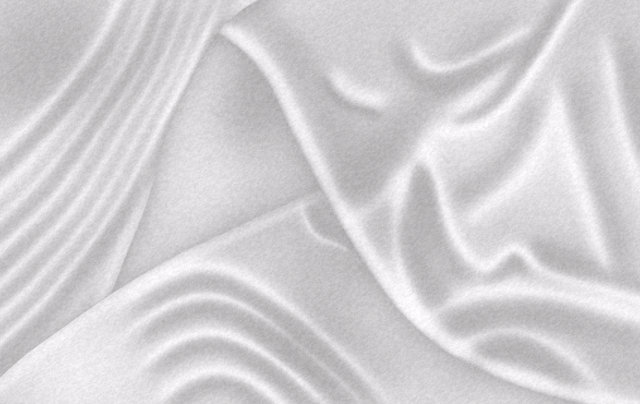
Give the GLSL for this texture, as a Shadertoy shader.

```glsl
// Draped white satin: four overlapping sheets split by three curved hems.
// Each sheet is shaded by folds, cubic curves with a highlight and a shadow
// beside it, then covered with a broad sheen and a fine weave.

const float BASE_TONE = .84;
const vec3 SILK_TINT = vec3(1., .991, .998);

float hash(vec2 cell) {
  vec3 q = fract(cell.xyx * .1031);
  q += dot(q, q.yzx + 33.33);
  return fract((q.x + q.y) * q.z);
}

float noise(vec2 p) {
  vec2 i = floor(p), f = fract(p), e = vec2(0., 1.);
  f = f * f * (3. - 2. * f);
  return mix(mix(hash(i), hash(i + e.yx), f.x),
             mix(hash(i + e.xy), hash(i + e.yy), f.x), f.y);
}

// Bell curve around zero, its round form, and a one-sided soft shadow
float bell(float x) { return exp(-x * x); }
float glow(vec2 p, vec2 centre, vec2 radius) { return bell(length((p - centre) / radius)); }
float shadow(float d, float reach) { return exp(-max(d, 0.) / reach); }

// Cubic from ab.xy to cd.zw: x = signed distance (left is positive), y = t
vec2 curve(vec2 p, vec4 ab, vec4 cd) {
  vec2 k1 = 3. * (ab.zw - ab.xy);
  vec2 k2 = 3. * (cd.xy - 2. * ab.zw + ab.xy);
  vec2 k3 = cd.zw - ab.xy + 3. * (ab.zw - cd.xy);
  vec2 offset, slope;
  float t = 0., nearest = 1e5;
  for (int i = 0; i <= 12; i++) {
    float s = float(i) / 12.;
    offset = p - ab.xy - s * (k1 + s * (k2 + s * k3));
    if (dot(offset, offset) < nearest) { nearest = dot(offset, offset); t = s; }
  }
  for (int i = 0; i < 5; i++) {
    offset = p - ab.xy - t * (k1 + t * (k2 + t * k3));
    slope = k1 + t * (2. * k2 + t * 3. * k3);
    float g = dot(slope, slope);
    float bend = g - dot(offset, 2. * k2 + 6. * t * k3);
    t = clamp(t + dot(offset, slope) / max(bend, .2 * g), 0., 1.);
  }
  slope = normalize(slope);
  return vec2(slope.x * offset.y - slope.y * offset.x, t);
}

// Highlight with a shadow on its left; a negative width swaps the side
float fold(vec2 p, vec4 ab, vec4 cd, float width, float gain) {
  vec2 c = curve(p, ab, cd);
  float x = c.x / width;
  float taper = smoothstep(0., .2, c.y) * smoothstep(1., .8, c.y);
  return gain * taper * (.75 * bell(x) + .45 * bell(x * 2.5) - .9 * bell((x - 1.8) * .75));
}

// Left sheet: a fan of long sweeping pleats
float pleats(vec2 p) {
  float tone = .02 - .13 * glow(p, vec2(.1, .84), vec2(.2, .17));
  for (int i = 0; i < 7; i++) {
    float r = hash(vec2(i, 7)), k = (float(i) + .5 * r) / 6.5;
    vec4 ab = mix(vec4(.34, 1.12, .25, .88), vec4(.62, 1.12, .41, .7), k);
    vec4 cd = mix(vec4(.1, .7, -.25, .45), vec4(.25, .22, -.25, -.05), k);
    tone += fold(p, ab, cd, mix(.012, .026, r), mix(.14, .1, r));
  }
  return tone;
}

// Lower sheet: skewed, loosely nested arches
float arches(vec2 p) {
  float tone = .09 * glow(p, vec2(.18, .08), vec2(.2, .13));
  tone -= .13 * glow(p, vec2(.78, .16), vec2(.13, .1));
  tone -= .06 * glow(p, vec2(.8, .38), vec2(.13, .12));
  for (int i = 0; i < 4; i++) {
    float r = hash(vec2(i, 3)), k = (float(i) + .4 * r) / 3.3;
    vec4 ab = mix(vec4(.22, .2, .52, .5), vec4(.36, -.04, .5, .12), k);
    vec4 cd = mix(vec4(.62, .4, 1.08, -.08), vec4(.62, .1, .74, -.08), k);
    tone += fold(p, ab, cd, -mix(.015, .027, r), .13);
  }
  return tone + fold(p, vec4(.74, .52, .78, .36), vec4(.8, .43, .9, .35), .014, .1);
}

// Right sheet: loose crossing folds, then a pair of hanging ones
float swirls(vec2 p) {
  float tone = .06 * glow(p, vec2(1.28, .64), vec2(.18, .12));
  tone -= .06 * glow(p, vec2(.95, .62), vec2(.12, .14));
  tone -= .09 * glow(p, vec2(1.36, .37), vec2(.1, .06));
  tone += fold(p, vec4(.82, .43, 1., .48), vec4(1.02, .68, 1.4, .95), .04, .1);
  tone += fold(p, vec4(1.52, 1.12, 1.28, .78), vec4(1.26, .65, 1.05, .67), -.017, .15);
  tone += fold(p, vec4(1.01, .94, 1.04, .72), vec4(1.17, .88, 1.36, .95), -.022, .13);
  tone += fold(p, vec4(.79, .84, .84, .73), vec4(.88, .74, .96, .7), .018, -.13);
  tone += fold(p, vec4(1.02, .66, 1.13, .55), vec4(1.08, .36, 1.22, .33), -.022, .13);
  tone += fold(p, vec4(1.16, .34, 1.26, .32), vec4(1.24, .47, 1.36, .32), -.018, .14);
  tone += fold(p, vec4(1.27, .39, 1.38, .3), vec4(1.45, .31, 1.7, .22), .022, .1);
  tone += fold(p, vec4(1.05, .65, .92, .42), vec4(.99, .3, 1.08, .16), .028, .11);
  tone += fold(p, vec4(1.02, .18, 1.2, .35), vec4(1.35, .3, 1.75, .16), -.033, .13);
  tone += fold(p, vec4(1.1, .11, 1.2, .22), vec4(1.35, .22, 1.53, 0.), -.028, .12);
  for (int i = 0; i < 2; i++) {
    vec2 hung = p - float(i) * vec2(.12, .1);
    tone += fold(hung, vec4(1.37, .86, 1.4, .6), vec4(1.45, .45, 1.54, .28), .026, .11);
  }
  return tone + fold(p, vec4(1.13, .43, 1.24, .5), vec4(1.36, .58, 1.39, .8), .03, .11);
}

void mainImage(out vec4 fragColor, in vec2 fragCoord) {
  vec2 uv = fragCoord / iResolution.y;
  vec2 p = uv + .016 * (vec2(noise(uv * 6.), noise(uv * 6. + 40.)) - .5);

  // Hems between the sheets
  float ridge = curve(p, vec4(.53, .918, .8, .78), vec4(.78, .14, 1.4, .01)).x;
  float pleatHem = curve(p, vec4(.64, 1., .44, .9), vec4(.42, .62, .275, .26)).x;
  float archHem = curve(p, vec4(0., .075, .3, .3), vec4(.4, .37, .8, .53)).x;
  float soft = .003;
  float inArches = smoothstep(soft, -soft, archHem);
  float inPleats = smoothstep(soft, -soft, pleatHem) * (1. - inArches);

  // Sheets from back to front, each with its rim and shadow
  float archShade = .1 * shadow(archHem, .025);
  float back = .02 - archShade - .12 * glow(p, vec2(.63, .74), vec2(.08, .14));
  float lower = arches(p) + .06 * bell((archHem + .02) / .014);
  float tone = mix(back, lower, inArches) - .13 * shadow(-ridge, .03);
  float right = swirls(p) + .13 * bell((ridge - .025) / .02);
  right -= .07 * bell((ridge - .1) / .045) + .08 * bell(ridge / .007);
  tone = mix(tone, right, smoothstep(-soft, soft, ridge));
  tone -= .12 * shadow(pleatHem, .022) * (1. - inArches);
  tone = mix(tone, pleats(p) - archShade + .06 * bell((pleatHem + .02) / .015), inPleats);

  // Broad sheen, limited contrast, then fine slanted weave
  vec2 slanted = mat2(.8, -.6, .6, .8) * uv;
  tone += .07 * (noise(slanted * vec2(4., 8.) + 9.) - .5);
  tone = BASE_TONE + .145 * tanh(tone / .125);
  tone += .05 * (noise(slanted * vec2(130., 260.)) - .5);
  tone += .045 * (noise(uv * 320.) - .5);
  fragColor = vec4(clamp(tone * SILK_TINT, 0., 1.), 1.);
}
```
